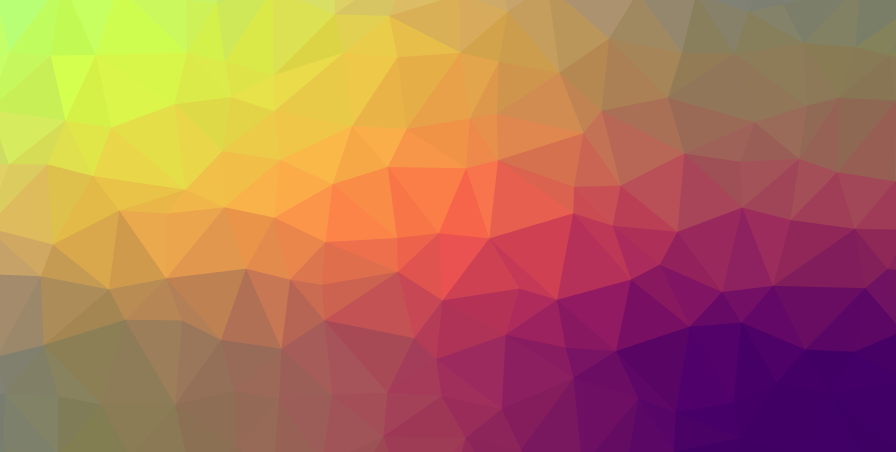
A WebGL 1 fragment shader for this background:

```glsl
precision highp float;
// Low-poly mesh of flat triangles, shaded from lime through orange to violet.

#define ROWS 8.0      // mesh cells over the canvas height
#define JITTER 0.36   // how far a vertex strays from its grid point
#define SHADE 0.025   // random brightness change per facet
#define SEED 3.7      // picks the mesh layout

uniform vec2 u_resolution;

vec2 hash2(vec2 p) {
  p += SEED;
  vec2 q = vec2(dot(p, vec2(127.1, 311.7)), dot(p, vec2(269.5, 183.3)));
  return fract(sin(q) * 43758.55);
}

vec2 vertex(vec2 cell) {
  return cell + JITTER * (2.0 * hash2(cell) - 1.0);
}

// Blends towards the next palette stop between positions a and b.
vec3 ramp(vec3 colour, vec3 next, float a, float b, float t) {
  return mix(colour, next, clamp((t - a) / (b - a), 0.0, 1.0));
}

vec3 palette(float t) {
  vec3 c = vec3(0.71, 1.00, 0.50);                       // mint
  c = ramp(c, vec3(0.80, 1.00, 0.27), 0.0, 0.1, t);      // lime
  c = ramp(c, vec3(0.86, 0.93, 0.29), 0.1, 0.2, t);      // yellow
  c = ramp(c, vec3(0.92, 0.80, 0.28), 0.2, 0.3, t);      // amber
  c = ramp(c, vec3(1.00, 0.62, 0.28), 0.3, 0.4, t);      // orange
  c = ramp(c, vec3(0.99, 0.38, 0.29), 0.4, 0.5, t);      // coral
  c = ramp(c, vec3(0.77, 0.22, 0.34), 0.5, 0.6, t);      // crimson
  c = ramp(c, vec3(0.51, 0.07, 0.39), 0.6, 0.7, t);      // plum
  c = ramp(c, vec3(0.29, 0.00, 0.41), 0.7, 0.8, t);      // violet
  return ramp(c, vec3(0.23, 0.00, 0.38), 0.8, 1.0, t);   // deep violet
}

// Averages one palette across the width and down the height.
vec3 field(vec2 p) {
  vec2 uv = p * u_resolution.y / (ROWS * u_resolution);
  return 0.5 * (palette(uv.x) + palette(1.0 - uv.y));
}

float cross2(vec2 a, vec2 b) {
  return a.x * b.y - a.y * b.x;
}

// Signed distance to the line a-b, positive on its left.
float edge(vec2 p, vec2 a, vec2 b) {
  return cross2(b - a, p - a) / length(b - a);
}

// Facet colour in rgb, multiplied by its smooth coverage in a.
vec4 facet(vec2 p, vec2 a, vec2 b, vec2 c, float pixel) {
  float side = sign(cross2(b - a, c - a));
  float inside = min(min(side * edge(p, a, b), side * edge(p, b, c)),
                     side * edge(p, c, a));
  float cover = clamp(inside / pixel + 0.5, 0.0, 1.0);
  vec2 centre = (a + b + c) / 3.0;
  float shade = 1.0 + SHADE * (2.0 * hash2(centre).x - 1.0);
  return vec4(field(centre) * shade, 1.0) * cover;
}

void main() {
  float pixel = ROWS / u_resolution.y;
  vec2 p = gl_FragCoord.xy * pixel;
  vec2 home = floor(p);
  vec4 sum = vec4(field(p), 1.0) * 0.001;

  // Gather the facets of the surrounding cells.
  for (int j = -1; j <= 1; j++) {
    for (int i = -1; i <= 1; i++) {
      vec2 cell = home + vec2(float(i), float(j));
      vec2 a = vertex(cell);
      vec2 b = vertex(cell + vec2(1.0, 0.0));
      vec2 c = vertex(cell + vec2(1.0, 1.0));
      vec2 d = vertex(cell + vec2(0.0, 1.0));
      // Split each cell along its shorter diagonal.
      if (distance(a, c) < distance(b, d)) {
        sum += facet(p, a, b, c, pixel) + facet(p, a, c, d, pixel);
      } else {
        sum += facet(p, a, b, d, pixel) + facet(p, b, c, d, pixel);
      }
    }
  }
  gl_FragColor = vec4(sum.rgb / sum.a, 1.0);
}
```
